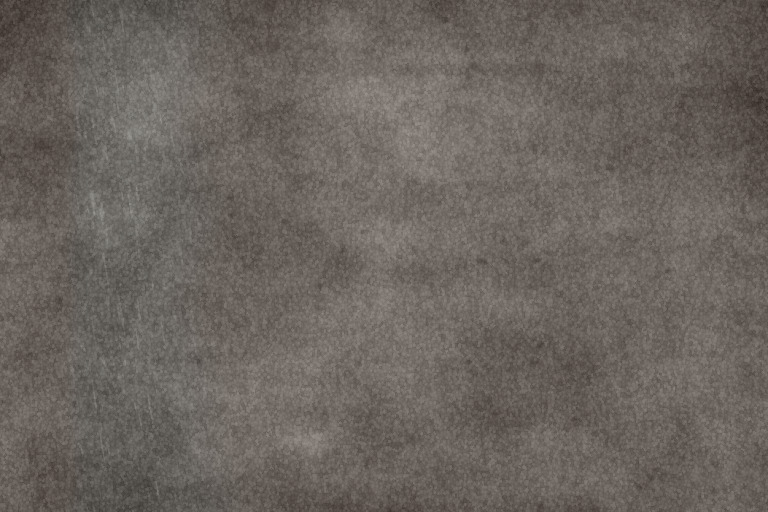
Write a WebGL 1 fragment shader that draws this texture.

```glsl
precision highp float;
// Worn grey-brown felt: cloudy stains, horizontal smears, fine grain and pale fibres.

uniform vec2 u_resolution;

const vec3 BASE_COLOR = vec3(0.412, 0.380, 0.360);
const vec3 FELT_TINT = vec3(-0.016, 0.006, 0.008);
const float GRAIN_CELLS = 190.0;     // grains per canvas height
const float GRAIN_CONTRAST = 0.155;
const float CLOUD_CONTRAST = 0.17;
const float SMEAR_CONTRAST = 0.13;
const float BLOTCH_CONTRAST = 0.10;
const float EDGE_DARKNESS = 0.055;
const float CENTER_GLOW = 0.045;
const float FIBRE_STRENGTH = 0.07;
const float SPECK_DARKNESS = 0.05;

vec2 hash2(vec2 p) {
  vec3 q = fract(vec3(p.xyx) * vec3(0.1031, 0.1030, 0.0973));
  q += dot(q, q.yzx + 33.33);
  return fract((q.xx + q.yz) * q.zy);
}

float valueNoise(vec2 p) {
  vec2 cell = floor(p);
  vec2 f = fract(p);
  f = f * f * (3.0 - 2.0 * f);
  float low = mix(hash2(cell).x, hash2(cell + vec2(1.0, 0.0)).x, f.x);
  float high = mix(hash2(cell + vec2(0.0, 1.0)).x, hash2(cell + 1.0).x, f.x);
  return mix(low, high, f.y);
}

// Layered noise centred on zero.
float layers(vec2 p) {
  float sum = 0.0;
  float weight = 0.5;
  for (int i = 0; i < 5; i++) {
    sum += weight * (valueNoise(p) - 0.5);
    p = mat2(1.6, 1.2, -1.2, 1.6) * p + 17.3;
    weight *= 0.55;
  }
  return sum;
}

// Smears keep their direction, so their layers are not rotated.
float smears(vec2 p) {
  return 0.55 * valueNoise(p) + 0.3 * valueNoise(p * 2.1 + 7.7)
       + 0.15 * valueNoise(p * 4.3 + 3.1) - 0.5;
}

// Distance to the nearest cell point, and that point's random value.
vec2 cellular(vec2 p) {
  vec2 cell = floor(p);
  vec2 nearest = vec2(9.0, 0.0);
  for (int y = -1; y <= 1; y++) {
    for (int x = -1; x <= 1; x++) {
      vec2 id = cell + vec2(float(x), float(y));
      float d = length(id + hash2(id) - p);
      if (d < nearest.x) nearest = vec2(d, hash2(id + 71.7).x);
    }
  }
  return nearest;
}

float spot(vec2 p, vec2 center, vec2 size) {
  vec2 d = (p - center) / size;
  return exp(-dot(d, d));
}

void main() {
  vec2 p = gl_FragCoord.xy / u_resolution.y;
  float width = u_resolution.x / u_resolution.y;
  vec2 uv = vec2(p.x / width, p.y);
  float wobble = layers(p * 5.0 + 40.0);

  // Broad stains and smears
  float tone = CLOUD_CONTRAST * layers(p * 4.0 + 11.0);
  tone += SMEAR_CONTRAST * smears(p * vec2(2.2, 10.0) + vec2(5.0, 23.0));
  tone += BLOTCH_CONTRAST * layers(p * 15.0 + 61.0);

  // Pale centre, shaded borders and the crease near the top
  tone += CENTER_GLOW * spot(uv, vec2(0.54, 0.60), vec2(0.30, 0.28));
  float side = 1.0 - smoothstep(0.03, 0.12, uv.x + 0.10 * wobble);
  side *= smoothstep(0.05, 0.35, abs(uv.y - 0.16) + 0.1);
  float corner = spot(uv, vec2(1.0, 0.85), vec2(0.07, 0.22));
  float rim = 1.0 - smoothstep(0.0, 0.09, min(uv.y, 1.0 - uv.y) + 0.08 * wobble);
  tone -= EDGE_DARKNESS * max(max(side, corner), 0.65 * rim);
  tone += 0.5 * EDGE_DARKNESS * spot(uv, vec2(0.0, 0.16), vec2(0.03, 0.10));
  tone -= 0.6 * EDGE_DARKNESS * spot(uv, vec2(0.52, 0.865 + 0.02 * wobble), vec2(0.26, 0.012));

  // Cooler, more fibrous felt on the left
  float felt = smoothstep(0.07, 0.11, uv.x + 0.05 * wobble)
             * (1.0 - smoothstep(0.16, 0.36, uv.x + 0.15 * wobble));

  // Close grain, coarse tooth and upright fibres
  vec2 grain = cellular(p * GRAIN_CELLS * vec2(1.0, 0.85));
  tone += GRAIN_CONTRAST * (0.45 * (0.48 - grain.x) + 0.55 * (grain.y - 0.5));
  tone += 0.04 * (valueNoise(p * vec2(120.0, 75.0)) - 0.5);
  vec2 lean = vec2(p.x + 0.15 * p.y + 0.01 * wobble, p.y);
  float fibre = smoothstep(0.76, 0.96, valueNoise(lean * vec2(170.0, 34.0)));
  tone += FIBRE_STRENGTH * fibre * (0.25 + 0.75 * felt);

  // Sparse soft dark specks
  vec2 speck = cellular(p * vec2(22.0, 27.0) + 0.7 * wobble);
  tone -= SPECK_DARKNESS * step(0.88, speck.y) * (1.0 - smoothstep(0.04, 0.28, speck.x));

  vec3 color = BASE_COLOR + tone * vec3(1.0, 1.01, 1.0) + FELT_TINT * felt;
  gl_FragColor = vec4(clamp(color, 0.0, 1.0), 1.0);
}
```
